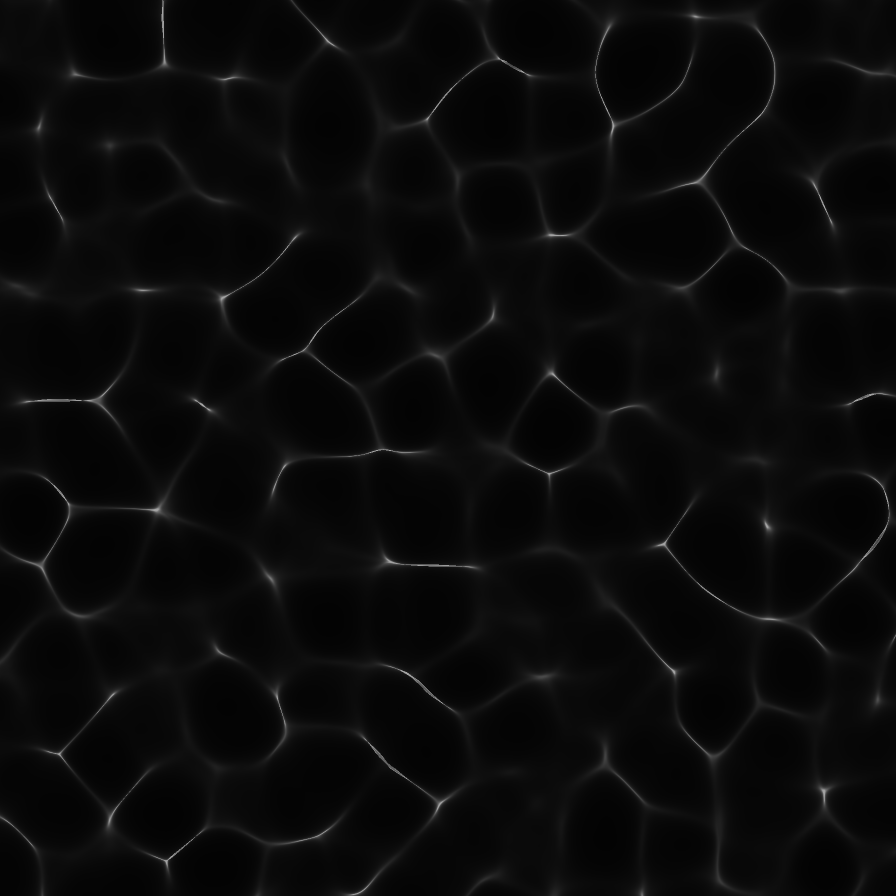
Give the GLSL for this texture, as a WebGL 2 fragment shader.

```glsl
#version 300 es
precision highp float;

// Faint caustic web: light bent by a wavy surface gathers into thin filaments.
// Each point is traced back through the bending map by damped Newton steps, and
// its brightness is the inverse area change, summed over overlapping sheets.

uniform vec2 u_resolution;
out vec4 fragColor;

const float SCALE = 16.3;         // noise cells across the canvas
const float STRENGTH = 0.173;     // how far the surface bends the light
const float KERNEL_R2 = 2.25;     // squared radius of a noise kernel
const float MEAN_LIGHT = 0.040;   // grey level of unfocused light
const float MAX_FOCUS = 16.0;     // brightest concentration of light
const int AA = 2;                 // samples per pixel side

// Bent position and the symmetric Jacobian (xx, xy, yy) of the bending.
struct Bend {
    vec2 pos;
    vec3 jac;
};

vec2 randomDirection(vec2 cell) {
    vec3 h = fract(cell.xyx * vec3(0.1031, 0.1030, 0.0973));
    h += dot(h, h.yzx + 33.33);
    float angle = 6.28318 * fract((h.x + h.y) * h.z);
    return vec2(cos(angle), sin(angle));
}

// Gradient noise with round kernels; its analytic gradient and Hessian
// give the displacement and the Jacobian.
Bend bendLight(vec2 q, float strength) {
    vec2 base = floor(q);
    vec2 grad = vec2(0.0);
    vec3 hess = vec3(0.0);
    for (int j = -1; j <= 1; j++) {
        for (int i = -1; i <= 1; i++) {
            vec2 cell = base + vec2(i, j);
            vec2 r = q - cell - 0.5;
            float t = 1.0 - dot(r, r) / KERNEL_R2;
            if (t <= 0.0) continue;
            vec2 g = randomDirection(cell);
            float slope = dot(g, r);
            float t2 = t * t;
            float w1 = -8.0 * t2 * t / KERNEL_R2;
            float w2 = 48.0 * t2 / (KERNEL_R2 * KERNEL_R2);
            vec2 dw = w1 * r;
            grad += g * t2 * t2 + slope * dw;
            hess += vec3(2.0 * g.x * dw.x, g.x * dw.y + g.y * dw.x, 2.0 * g.y * dw.y)
                  + slope * (vec3(w1, 0.0, w1) + w2 * vec3(r.x * r.x, r.x * r.y, r.y * r.y));
        }
    }
    return Bend(q + strength * grad, vec3(1.0, 0.0, 1.0) + strength * hess);
}

float smallestEigenvalue(vec3 m) {
    return 0.5 * (m.x + m.z) - length(vec2(0.5 * (m.x - m.z), m.y));
}

// Unit direction along which light is squeezed the most.
vec2 squeezeAxis(vec3 m) {
    float angle = 0.5 * atan(m.y, 0.5 * (m.x - m.z) + 1e-6);
    return vec2(-sin(angle), cos(angle));
}

float determinant2(vec3 m) {
    return m.x * m.z - m.y * m.y;
}

// Find the source point whose light lands on the target.
vec2 traceBack(vec2 target, vec2 q, int steps) {
    for (int i = 0; i < steps; i++) {
        Bend b = bendLight(q, STRENGTH);
        vec3 m = b.jac;
        m.xz += max(0.0, 0.03 - smallestEigenvalue(m));
        vec2 miss = target - b.pos;
        vec2 move = vec2(m.z * miss.x - m.y * miss.y,
                         m.x * miss.y - m.y * miss.x) / determinant2(m);
        q += move * min(1.0, 0.3 / max(length(move), 1e-5));
    }
    return q;
}

float focus(vec3 jac) {
    return 1.0 / max(abs(determinant2(jac)), 1.0 / MAX_FOCUS);
}

// Light concentration at a point, including folded sheets.
float causticLight(vec2 p) {
    vec2 q = traceBack(p, p, 5);
    Bend b = bendLight(q, STRENGTH);
    if (smallestEigenvalue(b.jac) > 0.7) return focus(b.jac);

    // Approach from both sides of the squeeze; a fold yields two outer sheets.
    vec2 side = 0.5 * squeezeAxis(b.jac);
    vec2 qa = traceBack(p, q + side, 8);
    vec2 qb = traceBack(p, q - side, 8);
    Bend a = bendLight(qa, STRENGTH);
    b = bendLight(qb, STRENGTH);
    float miss = max(distance(a.pos, p), distance(b.pos, p));
    float folded = smoothstep(0.1, 0.22, distance(qa, qb)) * step(miss, 0.01);
    // The middle sheet carries as much light as both outer ones together.
    float light = (focus(a.jac) + focus(b.jac)) * mix(0.5, 2.0, folded);
    return min(light, MAX_FOCUS);
}

void main() {
    float light = 0.0;
    for (int j = 0; j < AA; j++) {
        for (int i = 0; i < AA; i++) {
            vec2 offset = (vec2(i, j) + 0.5) / float(AA) - 0.5;
            vec2 uv = (gl_FragCoord.xy + offset) / min(u_resolution.x, u_resolution.y);
            light += causticLight(uv * SCALE + 40.0);
        }
    }
    fragColor = vec4(vec3(MEAN_LIGHT * light / float(AA * AA)), 1.0);
}
```
